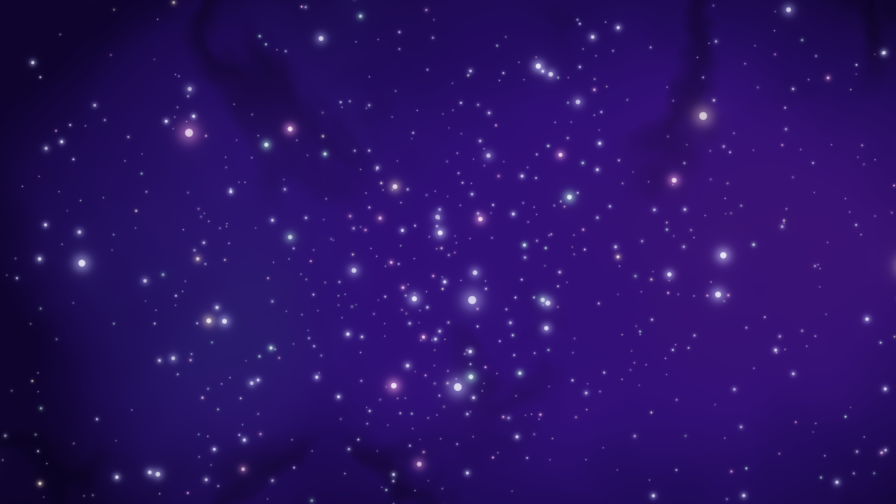
Reproduce this texture procedurally as a Shadertoy shader.

```glsl
#define NIGHT vec3(0.055, 0.015, 0.18)
#define INDIGO vec3(0.12, 0.04, 0.34)
#define VIOLET vec3(0.19, 0.06, 0.47)
#define HAZE_BLUE vec3(0.14, 0.14, 0.40)
#define HAZE_PURPLE vec3(0.25, 0.08, 0.45)
#define CLUSTER_CENTER vec2(0.88, 0.52)
#define GLOW_STRENGTH 0.38

float hash(vec2 p) {
    vec3 q = fract(vec3(p.xyx) * 0.1031);
    q += dot(q, q.yzx + 33.33);
    return fract((q.x + q.y) * q.z);
}

float noise(vec2 p) {
    vec2 i = floor(p), f = fract(p);
    f = f * f * (3.0 - 2.0 * f);
    return mix(mix(hash(i), hash(i + vec2(1, 0)), f.x),
               mix(hash(i + vec2(0, 1)), hash(i + vec2(1, 1)), f.x), f.y);
}

float fbm(vec2 p) {
    float sum = 0.0, amplitude = 0.5;
    for (int i = 0; i < 5; i++) {
        sum += amplitude * noise(p);
        p = mat2(1.6, 1.2, -1.2, 1.6) * p + 7.3;
        amplitude *= 0.46;
    }
    return sum;
}

float softBlob(vec2 p, vec2 center, vec2 size) {
    vec2 q = (p - center) / size;
    return exp(-dot(q, q));
}

// Dark edges, a violet middle and thin blue and purple clouds
vec3 nebula(vec2 p, float aspect) {
    vec2 warp = vec2(fbm(p * 2.0), fbm(p * 2.0 + 19.0)) - 0.5;
    vec2 q = p + 0.3 * warp;
    float cloud = fbm(q * 2.6 + 4.0);
    vec2 span = (p - vec2(0.60 * aspect, 0.48)) / vec2(0.62 * aspect, 0.66);
    float light = 1.12 - 0.95 * dot(span, span) + 0.7 * (cloud - 0.48);
    light = clamp(light, 0.0, 1.0);
    vec3 color = mix(NIGHT, INDIGO, smoothstep(0.0, 0.55, light));
    color = mix(color, VIOLET, smoothstep(0.45, 1.0, light));

    float blue = softBlob(q, vec2(0.42, 0.40), vec2(0.26, 0.24))
               + 0.8 * softBlob(q, vec2(0.75, 0.82), vec2(0.14, 0.20));
    float purple = softBlob(q, vec2(0.88 * aspect, 0.48), vec2(0.42, 0.28));
    color = mix(color, HAZE_BLUE, 0.6 * blue * smoothstep(0.2, 0.7, cloud));
    color = mix(color, HAZE_PURPLE, 0.65 * purple * smoothstep(0.25, 0.7, cloud));

    // Dim wisps crossing the clouds
    float wisp = 1.0 - smoothstep(0.0, 0.09, abs(fbm(q * 3.2 + 31.0) - 0.5));
    float patches = smoothstep(0.5, 0.8, noise(p * 3.0 + 12.0));
    return color * (1.0 - 0.3 * wisp * patches);
}

vec3 starTint(float pick) {
    vec3 tint = vec3(0.70, 0.74, 1.0);
    tint = mix(tint, vec3(1.0, 0.60, 0.86), step(0.66, pick));
    tint = mix(tint, vec3(0.62, 1.0, 0.84), step(0.82, pick));
    return mix(tint, vec3(1.0, 0.87, 0.68), step(0.92, pick));
}

// One scattered star per occupied grid cell, denser near the cluster
vec3 starLayer(vec2 p, float cells, float chance, vec2 radii, float power, float seed) {
    vec3 sum = vec3(0.0);
    float pixel = 1.0 / iResolution.y;
    vec2 home = floor(p * cells);
    for (int y = -1; y <= 1; y++) {
        for (int x = -1; x <= 1; x++) {
            vec2 cell = home + vec2(x, y);
            vec2 key = cell + seed;
            vec2 center = (cell + vec2(hash(key + 3.1), hash(key + 8.7))) / cells;
            float density = 0.45 + 1.1 * softBlob(center, CLUSTER_CENTER, vec2(0.38, 0.36));
            density *= 0.4 + 1.2 * noise(center * 5.0 + seed);
            float present = step(hash(key), chance * density);
            float size = hash(key + 14.3);
            float radius = mix(radii.x, radii.y, size * size * size);
            float d = length(p - center);
            float core = 1.0 - smoothstep(radius - pixel, radius + pixel, d);
            float halo = exp(-d * d / (radius * radius * 7.0));
            float aura = exp(-d / (radius * 2.2)) * 0.5;
            vec3 tint = starTint(hash(key + 25.9));
            vec3 light = mix(tint, vec3(1.0), 0.7) * core + tint * GLOW_STRENGTH * (halo + aura);
            sum += present * power * mix(0.55, 1.0, hash(key + 41.0)) * light;
        }
    }
    return sum;
}

void mainImage(out vec4 fragColor, in vec2 fragCoord) {
    vec2 p = fragCoord / iResolution.y;
    float aspect = iResolution.x / iResolution.y;
    vec3 color = nebula(p, aspect);

    // Bright, medium, small and dust-like stars
    vec3 stars = starLayer(p, 7.0, 0.36, vec2(0.0042, 0.0095), 1.0, 11.0);
    stars += starLayer(p, 14.0, 0.34, vec2(0.0022, 0.0045), 0.85, 57.0);
    stars += starLayer(p, 25.0, 0.24, vec2(0.0012, 0.0022), 0.55, 93.0);
    stars += starLayer(p, 40.0, 0.18, vec2(0.0008, 0.0014), 0.3, 141.0);
    color += (1.0 - color) * (1.0 - exp(-1.7 * stars));
    fragColor = vec4(color, 1.0);
}
```
